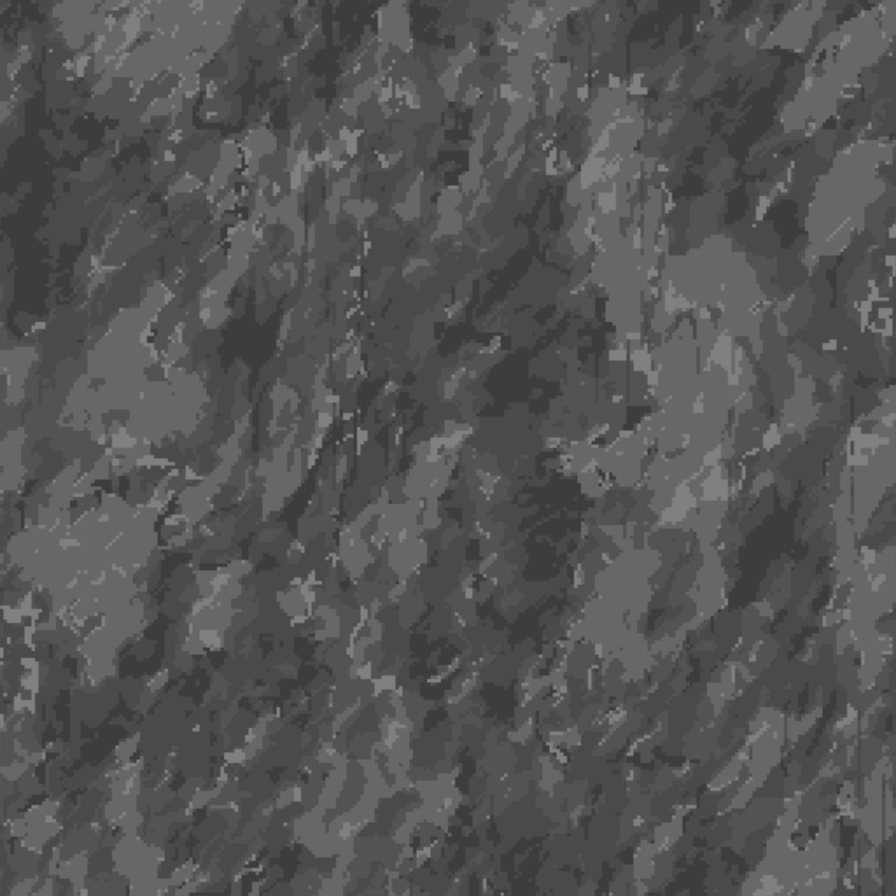
Write a WebGL 2 fragment shader that draws this texture.

```glsl
#version 300 es
precision highp float;
// Weathered grey rock: slanted angular facets in flat tones with pale broken glints.

uniform vec2 u_resolution;
out vec4 fragColor;

#define GRAIN 256.0       // texels along the canvas height
#define SLANT 0.55        // sideways lean of the facets
#define RAGGED 0.016      // edge roughness
#define DARK_LEVEL -1.38  // relief limits between the tones
#define MID_LEVEL -0.25
#define LIGHT_LEVEL 0.56
#define PEAK_LEVEL 2.1
#define DARK_TONE 0.24
#define LOW_TONE 0.29
#define MID_TONE 0.324
#define LIGHT_TONE 0.405
#define GLINT_TONE 0.50

float hash(vec2 p) {
    return fract(sin(dot(p, vec2(127.1, 311.7))) * 43758.5453);
}

float noise(vec2 p) {
    vec2 cell = floor(p);
    vec2 f = fract(p);
    f = f * f * (3.0 - 2.0 * f);
    float bottom = mix(hash(cell), hash(cell + vec2(1, 0)), f.x);
    float top = mix(hash(cell + vec2(0, 1)), hash(cell + vec2(1, 1)), f.x);
    return mix(bottom, top, f.y);
}

// Random height of the nearest scattered facet centre
float facet(vec2 p) {
    vec2 cell = floor(p);
    float nearest = 9.0;
    float height = 0.0;
    for (int y = -1; y <= 1; y++) {
        for (int x = -1; x <= 1; x++) {
            vec2 id = cell + vec2(x, y);
            vec2 toCentre = id + vec2(hash(id + 17.3), hash(id + 41.9)) - p;
            float d = dot(toCentre, toCentre);
            if (d < nearest) {
                nearest = d;
                height = hash(id + 73.1);
            }
        }
    }
    return height;
}

vec2 lean(vec2 p, float slant) {
    return vec2(p.x - slant * p.y, p.y);
}

float rockTone(vec2 p) {
    // Bend the grain broadly, then roughen it finely
    vec2 bend = vec2(noise(p * 4.0 + 3.0), noise(p * 4.0 + 29.0)) - 0.5;
    vec2 rough = vec2(noise(p * 48.0 + 7.0), noise(p * 48.0 + 61.0)) - 0.5;
    vec2 crumbs = vec2(noise(p * 120.0 + 5.0), noise(p * 120.0 + 83.0)) - 0.5;
    vec2 q = p + 0.08 * bend + RAGGED * (rough + 0.5 * crumbs);
    vec2 leaning = lean(q, SLANT);

    // Relief, scaled to zero mean and unit spread
    float fine = noise(leaning * vec2(62.0, 34.0) + 11.0);
    float relief = 0.40 * facet(leaning * vec2(17.0, 8.5))
                 + 0.30 * facet(lean(q, 0.2) * vec2(37.0, 17.0) + 50.0)
                 + 0.36 * noise(lean(q, 0.1) * vec2(18.0, 7.0) + 90.0)
                 + 0.30 * fine;
    relief = (relief - 0.68) / 0.176;

    // Hairline cracks, upright and diagonal
    float gate = noise(p * 12.0 + 130.0);
    float upright = abs(noise(vec2(p.x * 34.0, p.y * 4.0) + 150.0) - 0.5);
    float diagonal = abs(noise(lean(p, 0.9) * vec2(24.0, 6.0) + 170.0) - 0.5);
    if (upright < 0.03 && gate > 0.55) relief -= 1.0;
    if (diagonal < 0.02 && gate < 0.35) relief += 0.6;

    // Glints and pits: broken veins, lit facet rims and high points
    float chips = noise(p * vec2(110.0, 85.0) + 190.0);
    float vein = abs(noise(lean(q, 0.3) * vec2(19.0, 7.0) + 210.0) - 0.5);
    float pit = abs(noise(lean(q, 0.2) * vec2(23.0, 9.0) + 250.0) - 0.5);
    bool onVein = vein < 0.10 * chips && chips > 0.5 && gate > 0.55 && relief > -0.7;
    bool onRim = abs(relief - LIGHT_LEVEL - 0.05) < 0.05 && gate < 0.42;
    bool inPit = pit < 0.10 * chips && chips > 0.48 && gate < 0.48;

    if (onVein || onRim || relief > PEAK_LEVEL) return GLINT_TONE;
    if (relief > LIGHT_LEVEL) return LIGHT_TONE;
    if (inPit || relief < DARK_LEVEL) return DARK_TONE;
    return relief > MID_LEVEL ? MID_TONE : LOW_TONE;
}

void main() {
    // Blend neighbouring texels softly across their borders
    vec2 grid = gl_FragCoord.xy / u_resolution.y * GRAIN - 0.5;
    vec2 texel = floor(grid);
    vec2 f = smoothstep(0.14, 0.86, fract(grid));
    float bottom = mix(rockTone(texel / GRAIN), rockTone((texel + vec2(1, 0)) / GRAIN), f.x);
    float top = mix(rockTone((texel + vec2(0, 1)) / GRAIN), rockTone((texel + 1.0) / GRAIN), f.x);
    fragColor = vec4(vec3(mix(bottom, top, f.y)), 1.0);
}
```
